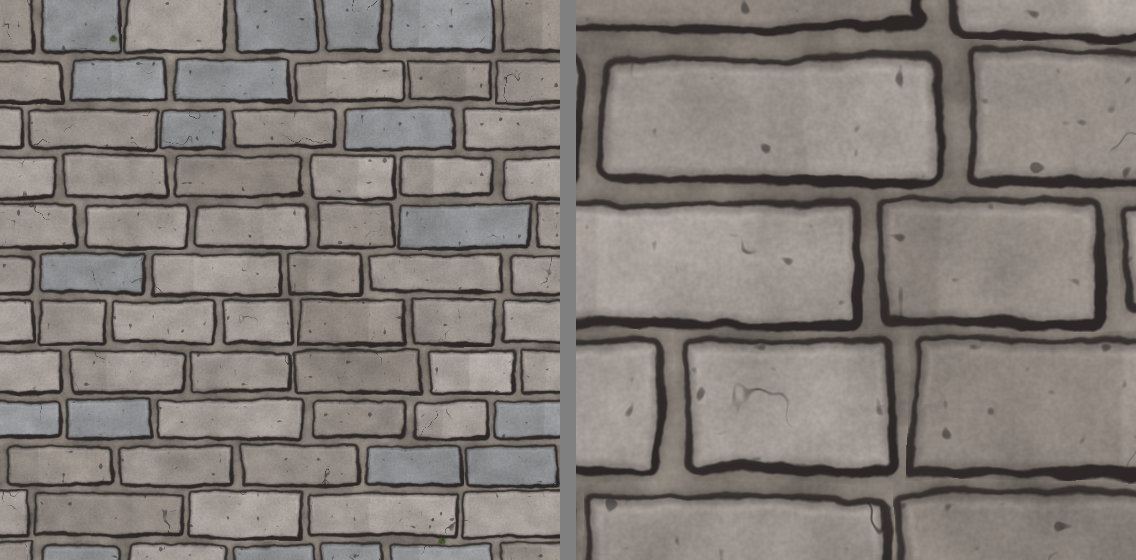
Left: the whole. Right: its middle third, enlarged.
A WebGL 2 fragment shader for this texture:

```glsl
#version 300 es
precision highp float;
// Weathered stone brick wall that tiles: eleven courses, the first one taller,
// each cut into four to six uneven blocks. Blocks are skewed rounded boxes with
// ragged dark outlines; periodic gradient noise adds stains, grain and cracks.
uniform vec2 u_resolution;
out vec4 fragColor;

const int COURSES = 11;
// Position of the first upright joint in every course.
const float FIRST_JOINT[COURSES] = float[](
  .219, .118, .046, .109, .145, .068, .064, .118, .115, .208, .057);

vec4 hash4(vec2 p) {
  vec4 q = fract(p.xyxy * vec4(.1031, .1030, .0973, .1099));
  q += dot(q, q.wzxy + 33.33);
  return fract((q.xxyz + q.yzzw) * q.zywx);
}

// Gradient noise that repeats after `period` cells.
float gradientNoise(vec2 p, vec2 period) {
  vec2 cell = floor(p), f = fract(p);
  vec2 u = f * f * f * (f * (f * 6. - 15.) + 10.);
  float corner[4];
  for (int k = 0; k < 4; k++) {
    vec2 o = vec2(k & 1, k >> 1);
    float angle = 6.28318 * hash4(mod(cell + o, period) + 7.).x;
    corner[k] = dot(vec2(cos(angle), sin(angle)), f - o);
  }
  return mix(mix(corner[0], corner[1], u.x), mix(corner[2], corner[3], u.x), u.y);
}

float fbm(vec2 p, vec2 frequency) {
  float sum = 0., amplitude = 1.;
  for (int k = 0; k < 4; k++) {
    sum += amplitude * gradientNoise(p * frequency, frequency);
    frequency *= 2.;
    amplitude *= .5;
  }
  return sum;
}

// Upper edge of a course, measured downwards.
float courseEdge(int i) {
  if (i == 0) return 0.;
  if (i == COURSES) return 1.;
  return .139 + float(i - 1) * .0861 + (hash4(vec2(i, 91)).x - .5) * .012;
}

float joint(int course, int i, int count) {
  float jitter = (i == 0 || i == count) ? 0. : hash4(vec2(course * 9 + i, 37)).y - .5;
  return (float(i) + jitter * .42) / float(count);
}

void main() {
  vec2 uv = gl_FragCoord.xy / u_resolution;
  float pixel = 1. / min(u_resolution.x, u_resolution.y);

  // Slightly bent coordinates, y running down from the top of the tall course.
  vec2 bend = vec2(fbm(uv, vec2(11)), fbm(uv + .37, vec2(9, 13)));
  vec2 p = vec2(uv.x, 1.036 - uv.y) + bend * .0045;
  p.y = fract(p.y);

  // Find the course, then the block in it.
  int course = 0, column = 0;
  for (int i = 1; i < COURSES; i++) if (p.y >= courseEdge(i)) course = i;
  int count = course == 0 || course == 6 ? 6 : course == 10 ? 4 : 5;
  p.x = fract(p.x - FIRST_JOINT[course]);
  for (int i = 1; i < count; i++) if (p.x >= joint(course, i, count)) column = i;
  vec2 low = vec2(joint(course, column, count), courseEdge(course));
  vec2 high = vec2(joint(course, column + 1, count), courseEdge(course + 1));
  vec2 id = vec2(column * 7 + 3, course * 5 + 11);
  vec4 shape = hash4(id), skew = hash4(id + 131.) - .5, look = hash4(id + 257.);

  // Signed distance to a rounded block whose four sides tilt on their own.
  vec2 q = p - .5 * (low + high), halfSize = .5 * (high - low);
  vec4 inset = .0045 + .0075 * shape;
  vec2 side = max(low - p + inset.xy + q.yx * skew.xy * vec2(.16, .045),
                  p - high + inset.zw + q.yx * skew.zw * vec2(.16, .045));
  float radius = .003 + .006 * shape.x * shape.y;
  vec2 r = side + radius;
  float d = length(max(r, 0.)) + min(max(r.x, r.y), 0.) - radius;
  d += .0022 * fbm(uv, vec2(42)) + .004 * max(fbm(uv + .6, vec2(17)) - .25, 0.);

  // Shared wear.
  float stain = fbm(uv, vec2(7, 9)), blotch = fbm(uv + .21, vec2(24, 30));
  float grain = gradientNoise(uv * 190., vec2(190)) + gradientNoise(uv * 380., vec2(380));

  // Block face: warm or bluish, at times with a tonal step across it.
  vec3 face = mix(vec3(.545, .51, .485), vec3(.645, .615, .595), look.x);
  face = mix(face, vec3(.55, .555, .565), step(.77, look.y));
  float seam = (look.w - .5) * halfSize.x;
  face += .04 * step(.72, look.z) * smoothstep(-.002, .002, q.x - seam);
  face *= 1. + .13 * stain + .09 * blotch + .055 * grain;
  face *= 1. - .16 * smoothstep(.1, .6, stain) * shape.w;
  face += .035 * smoothstep(.004, .0, abs(d + .006)) * step(q.y, 0.);
  face *= 1. - .2 * smoothstep(-.008, 0., d);

  // Pits and short cracks.
  float pit = smoothstep(.43, .56, gradientNoise(uv * 75., vec2(75)));
  float crack = smoothstep(.02, .0, abs(fbm(uv + .13, vec2(10, 8))))
              * smoothstep(.2, .42, fbm(uv + .53, vec2(8)));
  face *= 1. - .38 * pit - .5 * crack;

  // Mortar, shaded next to the blocks.
  vec3 mortar = vec3(.515, .485, .455) * (1. + .2 * blotch + .12 * stain + .05 * grain);
  mortar *= 1. - .42 * exp(-max(d, 0.) / .0035);
  vec3 color = mix(face, mortar, smoothstep(-pixel, pixel, d));

  // Uneven dark outline, heavier below and to the right.
  float lean = smoothstep(-1., 1.4, q.x / halfSize.x * .6 + q.y / halfSize.y);
  float width = mix(.0009, .0023, lean) * (1. + .9 * fbm(uv + .8, vec2(15)));
  float line = 1. - smoothstep(width - pixel * .5, width + pixel + .0012, abs(d - .001));
  color = mix(color, vec3(.17, .152, .148), line * (.76 + .24 * lean));

  // Two small tufts of moss.
  for (int i = 0; i < 2; i++) {
    vec2 tuft = uv - mix(vec2(.201, .931), vec2(.79, .034), float(i));
    float moss = 1. - smoothstep(.004, .01, length(tuft) + .005 * blotch);
    color = mix(color, vec3(.2, .28, .11) * (1. + .4 * grain), moss * .85);
  }
  fragColor = vec4(clamp(color, 0., 1.), 1.);
}
```
